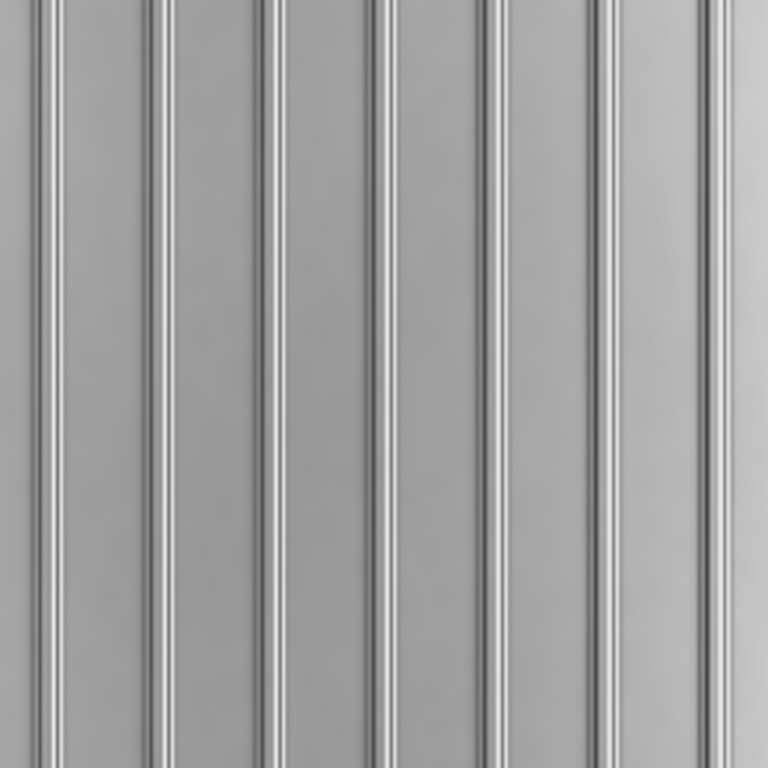
This texture is drawn by a WebGL 2 fragment shader. Its source:

```glsl
#version 300 es
precision highp float;
// Grey metal cladding with seven upright ribs, lit from the right.

#define PITCH 0.14475       // distance between ribs
#define FIRST_RIB 0.0521    // groove centre of the first rib
#define RIB_LEAD 0.045      // room kept left of each groove
#define PANEL_GREY 0.600    // darkest panel tone
#define DARKEST_X 0.34      // where the panels are darkest
#define SHEEN 0.40          // rise of tone to both sides
#define GROOVE_GREY 0.27
#define SHADOW_GREY 0.38
#define GLINT_GREY 0.91
#define GRAIN 0.012

uniform vec2 u_resolution;
out vec4 outColor;

float hash(vec2 p) {
  p = fract(p * vec2(0.1731, 0.2467));
  p += dot(p, p.yx + 27.31);
  return fract(p.x * p.y * 3.17);
}

// Distance to the nearest scattered cell point.
float cellular(vec2 p) {
  vec2 cell = floor(p);
  float nearest = 2.0;
  for (int j = -1; j <= 1; j++) {
    for (int i = -1; i <= 1; i++) {
      vec2 c = cell + vec2(i, j);
      vec2 point = c + vec2(hash(c), hash(c + 41.0));
      nearest = min(nearest, distance(p, point));
    }
  }
  return nearest;
}

// Soft upright line with its peak at the centre.
float bell(float x, float centre, float width) {
  float t = (x - centre) / width;
  return exp(-t * t);
}

// Broad light across the panels, with faint uneven metal.
float panelTone(vec2 uv) {
  float offset = uv.x - DARKEST_X;
  float tone = PANEL_GREY + SHEEN * offset * offset;
  tone += 0.025 * smoothstep(0.35, 1.0, uv.y);
  tone += 0.004 * sin(uv.y * 9.0 + 2.0 * sin(uv.x * 7.0));
  tone += GRAIN * (cellular(uv * vec2(22.0, 15.0)) - 0.5);
  return tone;
}

// Groove, shoulder and twin glints of one rib.
float ribTone(float tone, float x, float side) {
  float depth = mix(0.78, 1.0, side);
  tone -= 0.035 * bell(x, -0.013, 0.009);
  tone = mix(tone, SHADOW_GREY, depth * 0.82 * bell(x, -0.0095, 0.0040));
  tone = mix(tone, GROOVE_GREY, depth * bell(x, 0.0, mix(0.0030, 0.0043, side)));
  tone = mix(tone, 0.53, 0.40 * bell(x, 0.0115, 0.0030));
  tone = mix(tone, 0.44, 0.90 * bell(x, 0.0228, 0.0026));
  tone = mix(tone, GLINT_GREY, bell(x, 0.0178, mix(0.0028, 0.0037, side)));
  tone = mix(tone, GLINT_GREY - 0.04, bell(x, 0.0280, 0.0026));
  tone = mix(tone, 0.53, 0.50 * bell(x, 0.0335, 0.0027));
  return tone;
}

void main() {
  vec2 uv = gl_FragCoord.xy / u_resolution;

  // Position relative to the groove of the current rib.
  float fromFirst = uv.x - FIRST_RIB;
  float rib = floor((fromFirst + RIB_LEAD) / PITCH);
  float x = fromFirst - rib * PITCH;
  float side = clamp(rib / 6.0, 0.0, 1.0);

  float tone = ribTone(panelTone(uv), x, side);
  outColor = vec4(vec3(clamp(tone, 0.0, 1.0)), 1.0);
}
```
